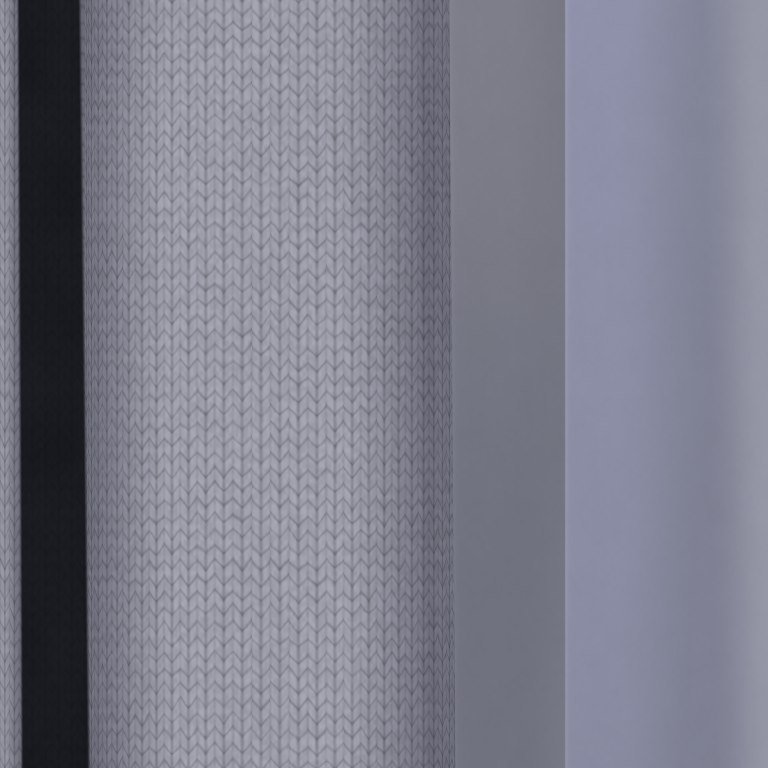
A Shadertoy shader for this texture:

```glsl
// Vertical folds of knitted cloth beside two smooth, softly lit panels.
// Stitches are repeated chevrons wrapped round a cylinder; soft gradients
// shade each band, and value noise adds yarn fuzz and uneven light.

const float FOLD_CENTRE = 0.352;
const float FOLD_RADIUS = 0.246;
const float COLUMN_PITCH = 0.0245;
const float ROW_PITCH = 0.0200;
const float CHEVRON_RISE = 0.62;
const float PANEL_EDGE = 0.736;
const vec3 KNIT_LIGHT = vec3(0.605, 0.608, 0.655);
const vec3 KNIT_SHADE = vec3(0.375, 0.380, 0.430);
const vec3 GAP_COLOR = vec3(0.098, 0.102, 0.122);
const vec3 GREY_TOP = vec3(0.490, 0.495, 0.540);
const vec3 GREY_LOW = vec3(0.440, 0.447, 0.497);
const vec3 LILAC = vec3(0.562, 0.570, 0.668);
const vec3 LILAC_SHADE = vec3(0.495, 0.505, 0.575);
const vec3 PALE_END = vec3(0.585, 0.592, 0.650);

float hash(vec2 p) {
    return fract(sin(dot(p, vec2(127.1, 311.7))) * 43758.5453);
}

float noise(vec2 p) {
    vec2 cell = floor(p), f = fract(p);
    f = f * f * (3.0 - 2.0 * f);
    float low = mix(hash(cell), hash(cell + vec2(1.0, 0.0)), f.x);
    float high = mix(hash(cell + vec2(0.0, 1.0)), hash(cell + 1.0), f.x);
    return mix(low, high, f.y);
}

// Antialiased step that rises as x passes the edge.
float edgeStep(float edge, float x, float softness) {
    float w = softness + 0.75 / iResolution.x;
    return smoothstep(edge - w, edge + w, x);
}

// Brightness of the stitches: about 1 on yarn, lower in the grooves.
float knit(float column, float y) {
    float id = floor(column);
    float across = abs(fract(column) - 0.5) * 2.0;
    float row = y / ROW_PITCH - across * CHEVRON_RISE + 0.25 * hash(vec2(id, 3.0));
    row += 0.22 * (noise(vec2(column * 2.0, y * 70.0)) - 0.5);
    float along = abs(fract(row) - 0.5) * 2.0;
    float gap = smoothstep(0.55, 1.0, along);
    float valley = 1.0 - smoothstep(0.0, 0.34, across);
    float rib = smoothstep(0.72, 1.0, across);
    float depth = 0.7 + 0.6 * hash(vec2(id, floor(row)));
    return 1.04 - 0.13 * gap * depth - 0.15 * valley - 0.07 * rib;
}

// Main fold: curved columns, darker sides and a crease near the right.
vec3 foldColor(vec2 uv, float left, float right) {
    float t = clamp((uv.x - FOLD_CENTRE) / FOLD_RADIUS, -0.985, 0.985);
    float column = asin(t) * FOLD_RADIUS / COLUMN_PITCH;
    float light = smoothstep(left - 0.045, left + 0.13, uv.x);
    light *= 1.0 - 0.82 * smoothstep(right - 0.165, right + 0.005, uv.x);
    float crease = (uv.x - right + 0.032) / 0.010;
    light -= 0.12 * exp(-crease * crease);
    light += 0.10 * (noise(uv * vec2(9.0, 5.0)) - 0.5);
    vec3 color = mix(KNIT_SHADE, KNIT_LIGHT, clamp(light, 0.0, 1.0));
    return color * knit(column, uv.y);
}

// Flat panel that dims downward, with a faint bright right rim.
vec3 greyPanel(vec2 uv, float left) {
    vec3 color = mix(GREY_LOW, GREY_TOP, smoothstep(0.25, 1.0, uv.y));
    float across = (uv.x - left) / (PANEL_EDGE - left);
    color += 0.022 * (1.0 - uv.y) * smoothstep(0.6, 1.0, across);
    color -= 0.025 * uv.y * smoothstep(0.5, 1.0, across);
    return color + 0.035 * exp(-abs(uv.x - left) / 0.003);
}

// Lilac panel with a soft vertical hollow before its pale end.
vec3 lilacPanel(vec2 uv) {
    float hollow = smoothstep(0.80, 0.925, uv.x);
    float shade = 0.75 * hollow + 0.42 * (1.0 - uv.y);
    vec3 color = mix(LILAC, LILAC_SHADE, clamp(shade, 0.0, 1.0));
    float turn = 0.935 + 0.018 * (1.0 - uv.y);
    color = mix(color, PALE_END, smoothstep(turn - 0.025, turn + 0.055, uv.x));
    return color + 0.06 * exp(-abs(uv.x - PANEL_EDGE) / 0.0025);
}

void mainImage(out vec4 fragColor, in vec2 fragCoord) {
    vec2 uv = fragCoord / iResolution.xy;
    float down = 1.0 - uv.y;

    // Band borders lean slightly to the right on the way down.
    float stripRight = 0.0235 + 0.005 * down;
    float foldLeft = 0.104 + 0.012 * down;
    float foldRight = 0.585 + 0.008 * down;

    // Narrow knitted strip, then the dark gap.
    float stripLight = 1.0 - 0.65 * smoothstep(0.004, stripRight, uv.x);
    vec3 strip = mix(KNIT_SHADE, KNIT_LIGHT, stripLight) * 0.92;
    strip *= knit(uv.x / 0.0125, uv.y);
    vec3 gap = GAP_COLOR * (0.55 + 0.45 * knit(uv.x / 0.017, uv.y));
    gap *= 0.94 + 0.16 * noise(uv * vec2(25.0, 12.0));
    vec3 color = mix(strip, gap, edgeStep(stripRight, uv.x, 0.0015));

    // Main fold and the smooth panels.
    color = mix(color, foldColor(uv, foldLeft, foldRight), edgeStep(foldLeft, uv.x, 0.0018));
    color = mix(color, greyPanel(uv, foldRight), edgeStep(foldRight, uv.x, 0.0004));
    color = mix(color, lilacPanel(uv), edgeStep(PANEL_EDGE, uv.x, 0.0004));

    // Fibre fuzz on the knit, faint unevenness on the panels.
    float onPanel = step(foldRight, uv.x);
    float fuzz = noise(uv * vec2(240.0, 150.0)) - 0.5;
    float mottling = noise(uv * vec2(45.0, 30.0)) - 0.5;
    color *= 1.0 + fuzz * mix(0.09, 0.012, onPanel) + 0.012 * mottling;
    fragColor = vec4(color, 1.0);
}
```
